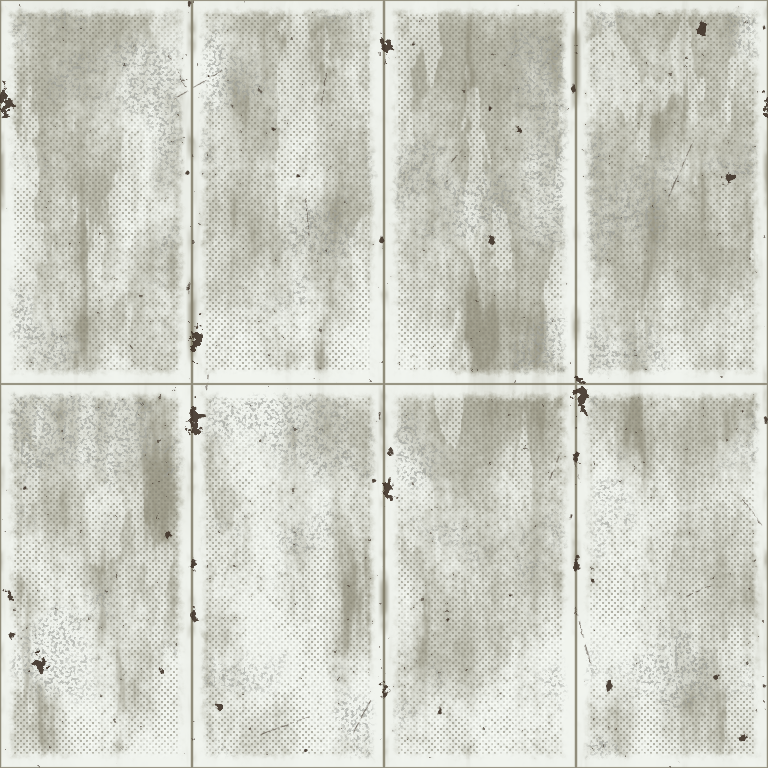
Write a WebGL 1 fragment shader that draws this texture.

```glsl
precision highp float;

uniform vec2 u_resolution;

#define PANELS vec2(4.0, 2.0)
#define DOTS 128.0
#define SEAM_HALF 0.0016
#define MARGIN 0.018
#define CHIPS 56
#define SCRATCHES 14
#define PAINT vec3(0.945, 0.957, 0.935)
#define STAIN vec3(0.65, 0.645, 0.58)
#define GRIME vec3(0.50, 0.48, 0.40)
#define DOT_INK vec3(0.53, 0.52, 0.46)
#define BARE_GREY vec3(0.60, 0.61, 0.59)
#define RUST vec3(0.25, 0.20, 0.16)

vec2 hash2(vec2 p) {
  vec3 q = fract(p.xyx * vec3(0.1031, 0.1030, 0.0973));
  q += dot(q, q.yzx + 33.33);
  return fract((q.xx + q.yz) * q.zy);
}

float cornerSlope(vec2 corner, vec2 offset, vec2 period, float seed) {
  float angle = 6.2832 * hash2(mod(corner, period) + seed).x;
  return dot(vec2(cos(angle), sin(angle)), offset);
}

// Gradient noise that wraps after the given period
float gradientNoise(vec2 p, vec2 period, float seed) {
  vec2 i = floor(p), f = p - i, e = vec2(1.0, 0.0);
  vec2 w = f * f * f * (f * (f * 6.0 - 15.0) + 10.0);
  float low = mix(cornerSlope(i, f, period, seed),
                  cornerSlope(i + e.xy, f - e.xy, period, seed), w.x);
  float high = mix(cornerSlope(i + e.yx, f - e.yx, period, seed),
                   cornerSlope(i + e.xx, f - e.xx, period, seed), w.x);
  return mix(low, high, w.y);
}

float fbm(vec2 uv, vec2 freq, float seed) {
  float sum = 0.0, amp = 1.0;
  for (int i = 0; i < 5; i++) {
    sum += amp * gradientNoise(uv * freq, freq, seed);
    freq *= 2.0;
    amp *= 0.55;
    seed += 17.0;
  }
  return sum;
}

vec2 wrapOffset(vec2 d) {
  return fract(d + 0.5) - 0.5;
}

float segmentDistance(vec2 p, vec2 halfSpan) {
  float t = clamp(dot(p, halfSpan) / dot(halfSpan, halfSpan), -1.0, 1.0);
  return length(p - halfSpan * t);
}

// Flaked spots, many of them gathered along the upright seams
float chipMask(vec2 uv, float rough, float px) {
  float mask = 0.0;
  for (int i = 0; i < CHIPS; i++) {
    vec2 center = hash2(vec2(float(i), 7.0));
    vec2 kind = hash2(vec2(float(i), 43.0));
    float seamX = floor(center.x * PANELS.x + 0.5) / PANELS.x;
    if (kind.x < 0.4) center.x = seamX + (kind.y - 0.5) * 0.012;
    float radius = mix(0.0016, 0.0075, kind.y * kind.y * kind.y);
    vec2 d = wrapOffset(uv - center) * vec2(1.0, mix(0.35, 1.2, kind.x));
    float edge = length(d) - radius * (1.0 + 2.2 * rough);
    mask = max(mask, 1.0 - smoothstep(-px, px, edge));
  }
  return mask;
}

float scratchMask(vec2 uv, float rough, float px) {
  float mask = 0.0;
  for (int i = 0; i < SCRATCHES; i++) {
    vec2 center = hash2(vec2(float(i), 91.0));
    vec2 kind = hash2(vec2(float(i), 137.0));
    float angle = mix(0.3, 2.2, kind.x);
    vec2 halfSpan = mix(0.01, 0.045, kind.y) * vec2(cos(angle), sin(angle));
    float edge = segmentDistance(wrapOffset(uv - center) + 0.003 * rough, halfSpan) - 0.0006;
    mask = max(mask, 1.0 - smoothstep(-px, px, edge));
  }
  return mask * smoothstep(-0.3, 0.15, rough);
}

void main() {
  vec2 uv = gl_FragCoord.xy / u_resolution;
  float px = 0.75 / min(u_resolution.x, u_resolution.y);
  vec2 local = fract(uv * PANELS);
  vec2 seamGap = (0.5 - abs(local - 0.5)) / PANELS;
  float gap = min(seamGap.x, seamGap.y);

  // Noise layers
  float cloud = fbm(uv, vec2(7.0, 5.0), 3.0);
  float streak = fbm(uv, vec2(22.0, 3.0), 31.0);
  float patches = fbm(uv, vec2(6.0, 6.0), 59.0);
  float rough = fbm(uv, vec2(90.0), 83.0);
  float grain = gradientNoise(uv * 256.0, vec2(256.0), 5.0);

  // Stained ground inside a clean margin
  float inside = smoothstep(MARGIN - 0.009, MARGIN + 0.007, gap + 0.006 * rough);
  float panelTone = 0.3 * (hash2(floor(uv * PANELS) + 11.0).x - 0.5);
  float dirt = 0.65 * cloud + 0.4 * streak + panelTone + 0.3 * (local.y - 0.5);
  float stain = smoothstep(-0.5, 0.55, dirt + 0.12 * rough);
  float peel = smoothstep(0.22, 0.34, fbm(uv, vec2(17.0, 5.0), 101.0));
  stain *= 1.0 - 0.55 * peel;
  vec3 color = mix(PAINT, STAIN, 0.85 * stain * mix(0.12, 1.0, inside));
  float run = smoothstep(0.3, 0.75, streak + 0.5 * cloud);
  color = mix(color, GRIME, 0.4 * run * mix(0.3, 1.0, inside));

  // Staggered printed dots, partly rubbed away
  vec2 wave = cos(6.2832 * DOTS * uv);
  float dots = smoothstep(0.0, 0.6, wave.x * wave.y + 0.25 * rough);
  float printed = smoothstep(MARGIN - 0.002, MARGIN + 0.003, gap);
  float worn = mix(0.4, 1.0, smoothstep(-0.35, 0.15, cloud - patches + rough));
  color = mix(color, DOT_INK, 0.6 * dots * worn * printed);

  // Grey abrasion and fine grain
  float abraded = smoothstep(0.05, 0.4, patches) * smoothstep(0.05, 0.25, grain + 0.3 * rough);
  color = mix(color, BARE_GREY, 0.6 * abraded * inside);
  color += 0.035 * grain * inside;

  // Seams with soft grime beside the uprights
  float seep = smoothstep(0.0, 0.45, fbm(uv, vec2(8.0, 6.0), 151.0));
  color = mix(color, GRIME, 0.55 * seep * (1.0 - smoothstep(0.001, 0.009, seamGap.x)));
  vec2 seams = 1.0 - smoothstep(vec2(-px), vec2(px), seamGap - SEAM_HALF * vec2(1.0, 0.8));
  color = mix(color, GRIME, 0.85 * max(seams.x, seams.y));

  // Rusty damage
  float specks = smoothstep(0.68, 0.8, rough + 0.2 * streak);
  color = mix(color, RUST, 0.6 * specks);
  color = mix(color, RUST, 0.65 * scratchMask(uv, rough, px));
  color = mix(color, RUST, 0.9 * chipMask(uv, rough, px));
  gl_FragColor = vec4(clamp(color, 0.0, 1.0), 1.0);
}
```
